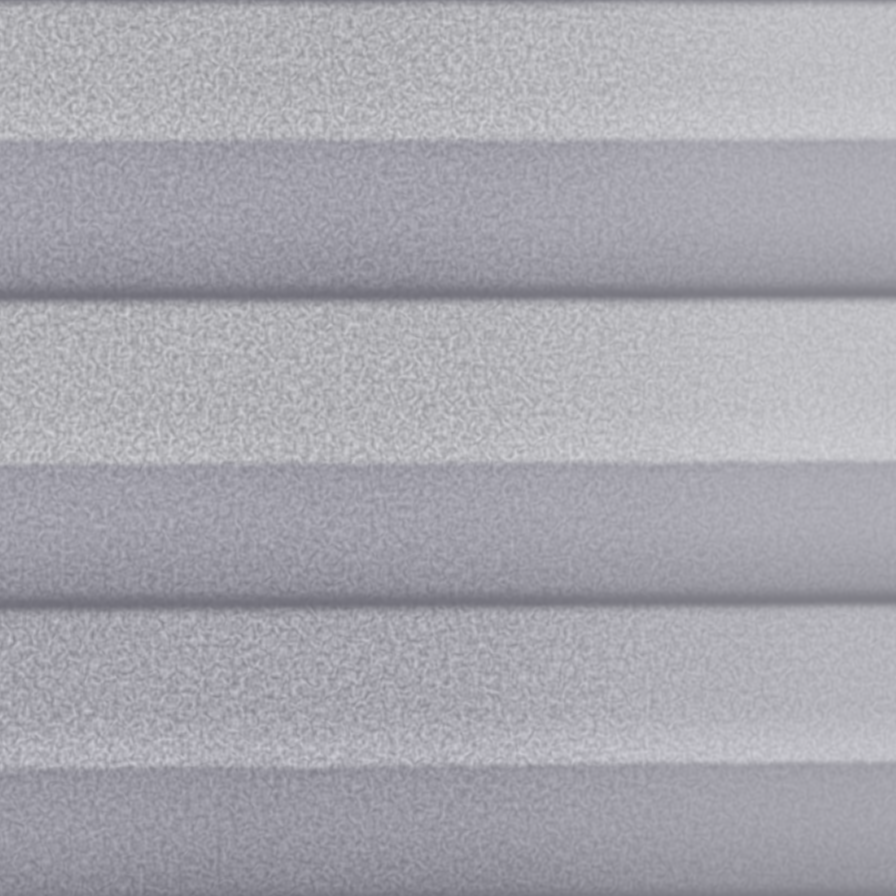
Reproduce this texture procedurally as a three.js fragment shader.

```glsl
varying vec2 vUv;

vec2 gradientAt(vec2 cell) {
  vec3 q = fract(cell.xyx * vec3(0.1031, 0.1030, 0.0973));
  q += dot(q, q.yzx + 33.33);
  float angle = 6.2832 * fract((q.x + q.y) * q.z);
  return vec2(cos(angle), sin(angle));
}

float gradientNoise(vec2 p) {
  vec2 i = floor(p), f = fract(p);
  vec2 u = f * f * f * (f * (f * 6.0 - 15.0) + 10.0);
  float a = dot(gradientAt(i), f);
  float b = dot(gradientAt(i + vec2(1.0, 0.0)), f - vec2(1.0, 0.0));
  float c = dot(gradientAt(i + vec2(0.0, 1.0)), f - vec2(0.0, 1.0));
  float d = dot(gradientAt(i + 1.0), f - 1.0);
  return mix(mix(a, b, u.x), mix(c, d, u.x), u.y);
}

void main() {
  float x = vUv.x;
  float down = 1.0 - vUv.y;

  // Three pleats, slightly uneven and tilted
  float pleat = 3.0 * down + 0.012 - 0.03 * smoothstep(0.33, 0.67, down);
  pleat += (x - 0.5) * 0.027 * down + 0.004 * gradientNoise(vec2(x * 9.0, down * 3.0));
  float row = floor(pleat);
  float fold = fract(pleat);
  float ridge = 0.483 + 0.063 * min(row, 1.0);
  float lastRow = step(2.0, row);
  float edge = fold - ridge + 0.006 * gradientNoise(vec2(x * 70.0, row * 5.3));
  float lower = smoothstep(-0.016, 0.014, edge);

  // Facet shading, brighter toward the right
  float light = smoothstep(0.35, 1.0, x);
  float litFacet = 0.69 - 0.045 * lastRow + 0.06 * light;
  litFacet += (0.025 + 0.025 * lastRow) * smoothstep(-0.2, -0.03, edge);
  float shadeFacet = 0.632 - 0.028 * lastRow + 0.045 * light;
  shadeFacet -= 0.035 * exp(-max(edge, 0.0) * 28.0);
  shadeFacet -= 0.055 * smoothstep(0.72, 1.0, fold);
  float tone = mix(litFacet, shadeFacet, lower);

  // Soft dark seam, shaded further on its upper side
  float below = fold, above = 1.0 - fold;
  float seam = max(exp(-pow(below / 0.024, 2.0)), exp(-pow(above / 0.034, 2.0)));
  tone = mix(tone, 0.455 + 0.045 * light, seam);
  tone -= 0.02 * exp(-above * 14.0) * (1.0 - seam);

  // Crepe grain and broad mottling
  vec2 warp = vec2(gradientNoise(vUv * 75.0), gradientNoise(vUv * 75.0 + 31.7));
  float grain = gradientNoise(vUv * vec2(150.0, 142.0) + warp * 0.9);
  grain += 0.75 * gradientNoise(vUv * vec2(205.0, 190.0) + 17.3);
  float strength = mix(0.125, 0.086, lower) * (1.0 - 0.6 * smoothstep(0.4, 1.0, x));
  tone += grain * strength * (1.0 - 0.8 * seam);
  tone += 0.012 * gradientNoise(vUv * vec2(5.0, 9.0) + 4.1);

  // Violet tinge in the shaded cloth
  float violet = max(max(lower, 0.6 * lastRow), seam) * (1.0 - 0.35 * light);
  vec3 tint = mix(vec3(0.0, 0.0, 0.018), vec3(0.0, -0.004, 0.036), violet);
  gl_FragColor = vec4(clamp(vec3(tone) + tint, 0.0, 1.0), 1.0);
}
```
